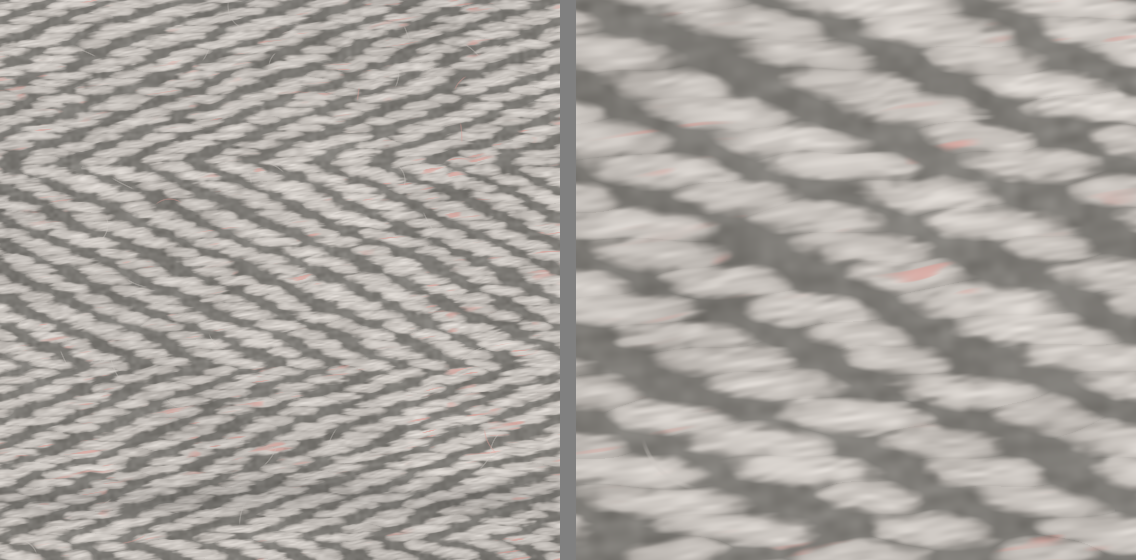
Left: the whole. Right: its middle third, enlarged.
Give the GLSL for this texture, as a three.js fragment shader.

```glsl
// Woolen herringbone cloth: pale floats over grey yarn, with stray pink fibres.
varying vec2 vUv;

#define REPEATS 9.0       // stripes across
#define STEP_ROWS 3.0     // rows per stripe repeat
#define FOLD_TOP 0.707
#define FOLD_MID 0.340
#define FOLD_LOW 0.034
#define FLOAT_LEN 0.345   // half length, in repeats
#define FLOAT_THICK 0.58  // half thickness, in rows
#define TILT 0.7
#define WOBBLE 0.010
#define DARK vec3(0.485, 0.475, 0.457)
#define PALE vec3(0.797, 0.777, 0.757)
#define PINK vec3(0.86, 0.60, 0.57)

float hash(vec2 p) {
  return fract(sin(dot(p, vec2(127.1, 311.7))) * 43758.5453);
}

float noise(vec2 p) {
  vec2 i = floor(p), f = fract(p);
  f = f * f * (3.0 - 2.0 * f);
  return mix(mix(hash(i), hash(i + vec2(1.0, 0.0)), f.x),
             mix(hash(i + vec2(0.0, 1.0)), hash(i + 1.0), f.x), f.y);
}

// Row coordinate: the rising bands are packed tighter than the falling ones
float rowAt(float y) {
  return 60.0 * (y - FOLD_TOP) + 12.0 * (max(y - FOLD_TOP, 0.0)
       + min(y - FOLD_MID, 0.0) - min(y - FOLD_LOW, 0.0));
}

// Sideways steps of a row; the direction flips at each fold
float stepAt(float k) {
  return k - 2.0 * max(k, 0.0) - 2.0 * min(k + 22.0, 0.0) + 2.0 * min(k + 44.0, 0.0);
}

// Returns height and random tone of the uppermost float
vec2 floats(vec2 p) {
  float row = rowAt(p.y);
  vec2 best = vec2(-2.0, 0.5);
  for (int i = -1; i <= 1; i++) {
    float k = floor(row) + float(i);
    float s = stepAt(k);
    float slip = 0.12 * (hash(vec2(k, 3.0)) - 0.5)
               + 0.24 * (noise(vec2(p.x * REPEATS, k * 7.0)) - 0.5);
    float u = p.x * REPEATS + s / STEP_ROWS + slip;
    float seed = hash(vec2(floor(u), k));
    float side = stepAt(k + 1.0) - s;
    vec2 q = vec2(fract(u) - 0.5, row - k - 0.5);
    q.y += side * TILT * q.x + 0.3 * (hash(vec2(k, floor(u) + 40.0)) - 0.5);
    float halfLen = FLOAT_LEN + 0.14 * (seed - 0.5);
    float body = 1.0 - pow(abs(q.x) / halfLen, 3.0) - pow(abs(q.y) / FLOAT_THICK, 2.0);
    if (body > best.x) best = vec2(body, seed);
  }
  return best;
}

// Thin bent hair around a random centre
float hair(vec2 p, float id) {
  vec2 c = vec2(hash(vec2(id, 1.0)), hash(vec2(id, 2.0)));
  float a = (hash(vec2(id, 5.0)) - 0.5) * 3.0;
  vec2 q = mat2(cos(a), -sin(a), sin(a), cos(a)) * (p - c);
  float len = 0.012 + 0.02 * hash(vec2(id, 7.0));
  q.y += (hash(vec2(id, 9.0)) - 0.5) * 30.0 * q.x * q.x;
  return (1.0 - smoothstep(0.0004, 0.002, abs(q.y)))
       * (1.0 - smoothstep(0.6 * len, len, abs(q.x)));
}

void main() {
  // Uneven hand of the cloth
  vec2 p = vUv;
  p += WOBBLE * (vec2(noise(vUv * 7.0), noise(vUv * 6.0 + 20.0)) - 0.5);
  p += 0.4 * WOBBLE * (vec2(noise(vUv * 38.0 + 5.0), noise(vUv * 32.0 + 9.0)) - 0.5);

  // Fibres run along the yarn, slightly rising
  vec2 f = vec2(p.x, p.y - 0.14 * p.x);
  float fine = noise(f * vec2(75.0, 340.0));
  float soft = noise(f * vec2(42.0, 160.0) + 31.0);
  float grain = noise(vUv * 130.0 + 70.0);
  float patchy = noise(vUv * vec2(16.0, 26.0) + 44.0);
  float fuzz = 0.8 * (soft - 0.5) + 0.4 * (fine - 0.5) + 0.35 * (grain - 0.5);
  vec2 yarn = floats(p);
  float cover = smoothstep(-0.75, 0.5, yarn.x + fuzz);
  float round = clamp(yarn.x, 0.0, 1.0);

  // Ground and float shading
  vec3 ground = DARK + 0.06 * (grain - 0.5) + 0.06 * (soft - 0.5) + 0.05 * (patchy - 0.5);
  vec3 pale = PALE - 0.10 * (1.0 - round) + 0.04 * (yarn.y - 0.5);
  pale += 0.10 * (fine - 0.5) + 0.08 * (soft - 0.5) + 0.05 * (patchy - 0.5);

  // Sparse pink fibres in the pale yarn
  float streak = smoothstep(0.74, 0.94, noise(f * vec2(26.0, 210.0) + 90.0));
  streak *= smoothstep(0.48, 0.8, noise(vUv * vec2(13.0, 24.0) + 50.0));
  pale = mix(pale, PINK, 0.6 * streak);
  vec3 color = mix(ground, pale, cover);

  // Loose hairs, a few of them pink
  for (int i = 0; i < 36; i++) {
    float id = float(i) + 11.0;
    vec3 tint = mix(PALE, PINK, step(0.75, hash(vec2(id, 12.0))));
    color = mix(color, tint, 0.35 * hair(vUv, id));
  }

  // Soft crease and broad shade
  float crease = (vUv.y - 0.11 - 0.02 * (noise(vec2(vUv.x * 4.0, 2.0)) - 0.5)) / 0.028;
  color *= 1.0 - 0.10 * exp(-crease * crease);
  color *= 0.965 + 0.07 * noise(vUv * 5.0 + 60.0);
  gl_FragColor = vec4(color, 1.0);
}
```
